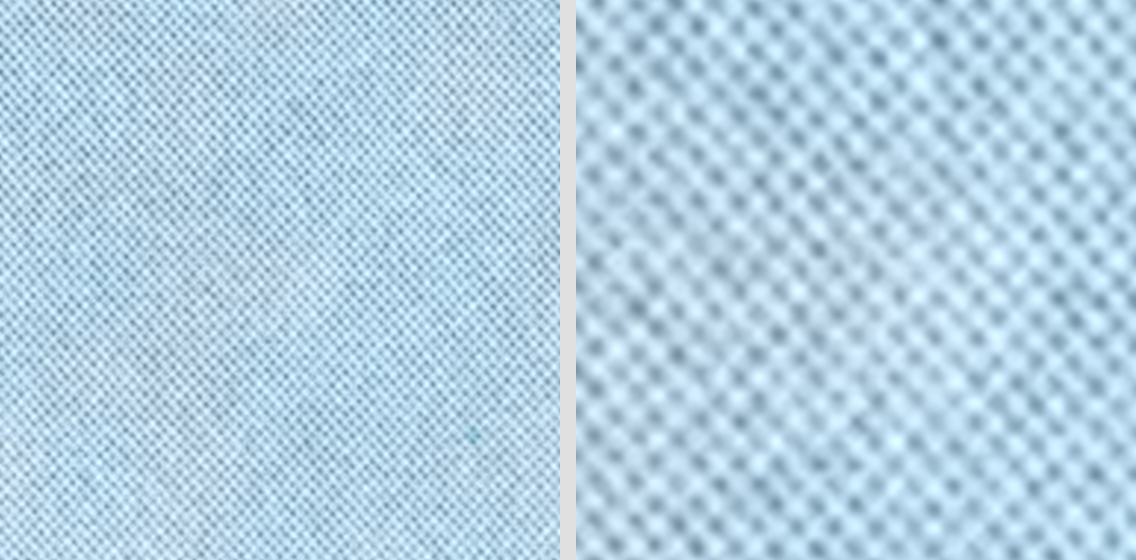
Left: the whole. Right: its middle third, enlarged.
Reproduce this texture procedurally as a three.js fragment shader.

```glsl
// Pale blue woven cloth: staggered dark pinholes between light diagonal threads.
#define REPEATS vec2(42.0, 39.0)
#define ROW_TILT 0.04
#define WARP 0.22
#define JITTER 0.15
#define HOLE_DEPTH 0.28
#define HOLE_SHARPNESS vec2(8.5, 6.3)
#define KNOT_LIGHT 0.06
#define GRAIN 0.085
#define CLOTH_LEVEL 0.786
#define CLOTH_TINT vec3(0.0, 0.115, 0.19)
#define STAIN_CENTER vec2(0.845, 0.222)
#define STAIN_RADIUS 0.014

varying vec2 vUv;

float hash(vec2 p) {
  return fract(sin(dot(p, vec2(127.1, 311.7))) * 43758.5453);
}

float noise(vec2 p) {
  vec2 cell = floor(p);
  vec2 f = fract(p);
  f = f * f * (3.0 - 2.0 * f);
  float low = mix(hash(cell), hash(cell + vec2(1.0, 0.0)), f.x);
  float high = mix(hash(cell + vec2(0.0, 1.0)), hash(cell + vec2(1.0)), f.x);
  return mix(low, high, f.y);
}

// Diagonal thread axes; every integer point is the middle of a pinhole.
vec2 threadSpace(vec2 uv) {
  vec2 p = vec2(uv.x, uv.y + ROW_TILT * uv.x) * REPEATS;
  vec2 drift = vec2(noise(uv * 7.0), noise(uv * 7.0 + 31.0)) - 0.5;
  p += WARP * drift;
  return vec2(p.x + p.y, p.x - p.y);
}

// Soft pinholes, each with its own offset, size and depth.
float pinholes(vec2 p) {
  vec2 center = floor(p + 0.5);
  float shade = 0.0;
  for (int j = -1; j <= 1; j++) {
    for (int i = -1; i <= 1; i++) {
      vec2 id = center + vec2(float(i), float(j));
      vec2 offset = vec2(hash(id), hash(id + 57.0)) - 0.5;
      vec2 d = p - id - JITTER * offset;
      float size = mix(0.85, 1.2, hash(id + 19.0));
      float depth = mix(0.72, 1.2, hash(id + 83.0));
      shade += depth * exp(-dot(d * d, HOLE_SHARPNESS) * size);
    }
  }
  return shade;
}

// Bright raised spots where the threads cross.
float knots(vec2 p) {
  vec2 id = floor(p);
  vec2 d = p - id - 0.5;
  return mix(0.4, 1.5, hash(id + 7.0)) * exp(-10.0 * dot(d, d));
}

void main() {
  vec2 p = threadSpace(vUv);

  // Holes are crisper toward the top left and fade in broad patches.
  float contrast = 0.87 + 0.16 * vUv.y - 0.08 * vUv.x;
  contrast *= 0.88 + 0.24 * noise(vUv * 9.0 + 4.0);

  float level = CLOTH_LEVEL;
  level -= HOLE_DEPTH * contrast * pinholes(p);
  level += KNOT_LIGHT * knots(p);

  // Fine fibres and slow changes in brightness.
  level += GRAIN * (noise(vUv * 190.0) - 0.5);
  level += 0.5 * GRAIN * (noise(p * vec2(0.9, 2.6) + 13.0) - 0.5);
  level += 0.03 * (noise(vUv * 5.0 + 17.0) - 0.5);

  // Faint warm and cool mottling.
  float mottle = noise(vUv * 6.0 + 43.0) - 0.5;
  vec3 color = vec3(level) + CLOTH_TINT;
  color += mottle * vec3(-0.035, 0.005, 0.025);

  // A small teal stain with an uneven rim.
  vec2 stainOffset = (vUv - STAIN_CENTER) / STAIN_RADIUS;
  float rim = 0.6 + 0.8 * noise(vUv * 120.0);
  float stain = exp(-dot(stainOffset, stainOffset) * rim);
  color -= stain * vec3(0.17, 0.08, 0.09);

  gl_FragColor = vec4(clamp(color, 0.0, 1.0), 1.0);
}
```
